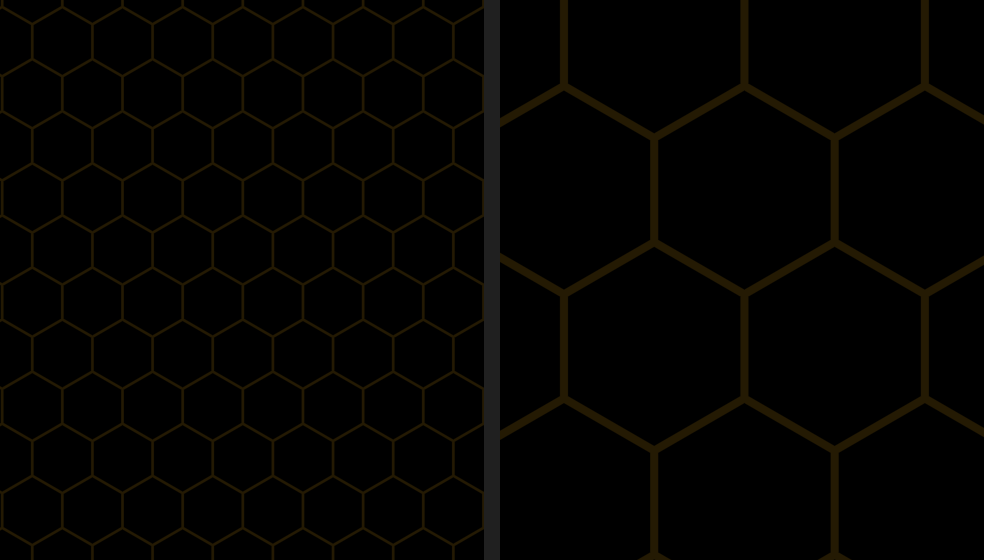
Left: the whole. Right: its middle third, enlarged.
This pattern is drawn by a Shadertoy shader. Its source:

```glsl
// Honeycomb of thin dark-gold lines on black, pointy-top hexagons.

const float SQRT3 = 1.7320508;
const float CELL_WIDTH = 0.10742;            // flat-to-flat, in canvas heights
const float LINE_WIDTH = 0.0048;             // in canvas heights
const vec2 CELL_CENTER = vec2(0.4873, 0.4605);
const vec3 BACKGROUND = vec3(0.0);
const vec3 LINE_COLOR = vec3(0.14, 0.10, 0.012);

// Offset from the nearest hexagon centre, for cells of unit width.
vec2 hexOffset(vec2 p) {
    vec2 period = vec2(1.0, SQRT3);
    vec2 evenRow = mod(p + 0.5 * period, period) - 0.5 * period;
    vec2 oddRow = mod(p, period) - 0.5 * period;
    return dot(evenRow, evenRow) < dot(oddRow, oddRow) ? evenRow : oddRow;
}

// Distance from a point inside a unit-width hexagon to its nearest side.
float hexEdgeDistance(vec2 offset) {
    vec2 q = abs(offset);
    return 0.5 - max(q.x, dot(q, vec2(0.5, 0.5 * SQRT3)));
}

// Antialiased coverage of a line centred on distance zero.
float lineCoverage(float dist, float width, float pixel) {
    return 1.0 - smoothstep(-0.75 * pixel, 0.75 * pixel, dist - 0.5 * width);
}

void mainImage(out vec4 fragColor, in vec2 fragCoord) {
    float pixel = 1.0 / iResolution.y;
    vec2 p = (fragCoord * pixel - CELL_CENTER) / CELL_WIDTH;

    // Each cell draws its half of the shared sides.
    float dist = hexEdgeDistance(hexOffset(p)) * CELL_WIDTH;
    float line = lineCoverage(dist, LINE_WIDTH, pixel);

    fragColor = vec4(mix(BACKGROUND, LINE_COLOR, line), 1.0);
}
```
